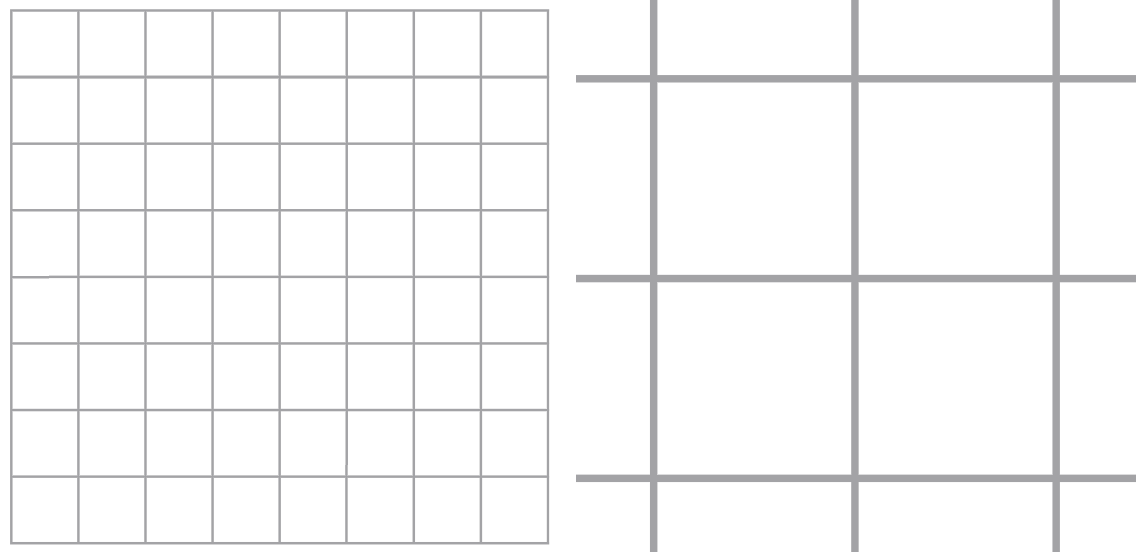
Left, the full canvas; right, a detail of the centre.
This pattern is drawn by a Shadertoy shader. Its source:

```glsl
// Square grid of thin grey lines, eight by eight cells, on a white ground.

// Lengths are fractions of the canvas height.
const vec2 GRID_MIN = vec2(0.0205, 0.0159);
const vec2 GRID_MAX = vec2(0.9927, 0.9810);
const vec2 CELLS = vec2(8.0);
const float LINE_WIDTH = 0.0045;
const float HEAVY_WIDTH = 0.0056;
const float BORDER_WIDTH = 0.0042;
const float HEAVY_ROW = 7.0;

// Slight misalignments: line index, where the shift ends, and its size.
const vec3 ROW_SLIP = vec3(4.0, 0.0886, -0.0007);
const vec3 COLUMN_SLIP = vec3(5.0, 0.1570, -0.0005);

const vec3 PAPER = vec3(1.0);
const vec3 INK = vec3(0.64, 0.64, 0.65);

// Offset of a line that is displaced up to a given position along it.
float slip(float index, float along, vec3 fault) {
    return index == fault.x && along < fault.y ? fault.z : 0.0;
}

// Smoothed coverage of a band, from the distance to its centre.
vec2 band(vec2 dist, vec2 width, float pixel) {
    return clamp((0.5 * width - dist) / pixel + 0.5, 0.0, 1.0);
}

void mainImage(out vec4 fragColor, in vec2 fragCoord) {
    float pixel = 1.0 / iResolution.y;
    vec2 p = fragCoord * pixel;

    // Nearest column line in x and nearest row line in y
    vec2 cell = (GRID_MAX - GRID_MIN) / CELLS;
    vec2 index = clamp(floor((p - GRID_MIN) / cell + 0.5), vec2(0.0), CELLS);
    vec2 centre = GRID_MIN + index * cell;
    centre += vec2(slip(index.x, p.y, COLUMN_SLIP),
                   slip(index.y, p.x, ROW_SLIP));

    // Finer right edge and one heavier row
    vec2 width = vec2(LINE_WIDTH);
    if (index.x == CELLS.x) width.x = BORDER_WIDTH;
    if (index.y == HEAVY_ROW) width.y = HEAVY_WIDTH;
    vec2 lines = band(abs(p - centre), width, pixel);

    // Clip each line to the outer frame
    vec2 middle = 0.5 * (GRID_MIN + GRID_MAX);
    vec2 extent = GRID_MAX - GRID_MIN + LINE_WIDTH;
    lines *= band(abs(p - middle), extent, pixel).yx;

    float ink = max(lines.x, lines.y);
    fragColor = vec4(mix(PAPER, INK, ink), 1.0);
}
```
